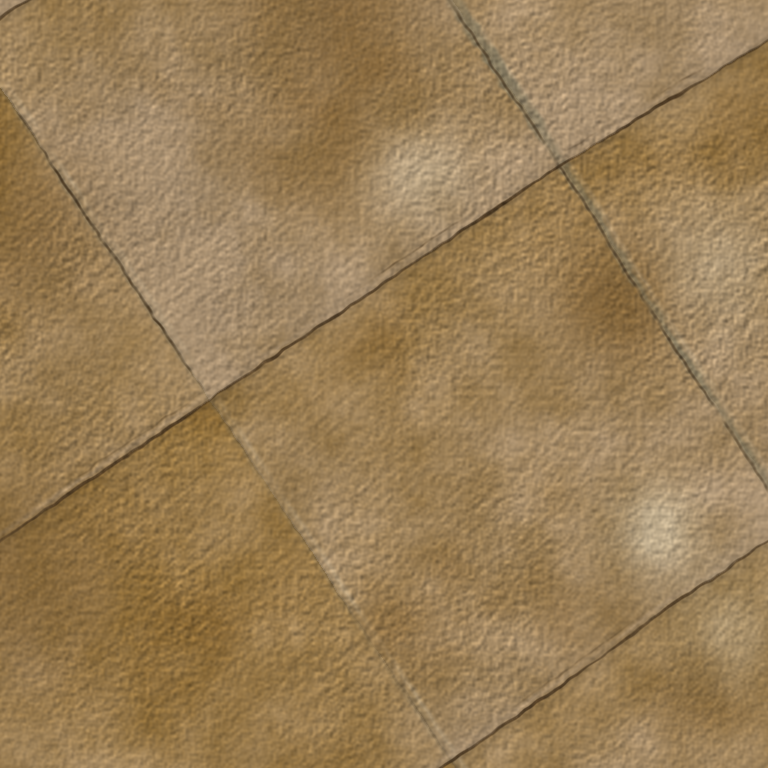
Write a WebGL 1 fragment shader that draws this texture.

```glsl
precision highp float;
uniform vec2 u_resolution;

#define TILE_SIZE vec2(0.5525, 0.565)
#define CORNER vec2(0.273, 0.479)
#define ANGLE 0.59
#define OCHRE vec3(0.575, 0.445, 0.235)
#define BROWN vec3(0.44, 0.32, 0.15)
#define BEIGE vec3(0.65, 0.555, 0.435)
#define PALE vec3(0.74, 0.67, 0.55)
#define GROUT vec3(0.48, 0.45, 0.36)
#define CREVICE vec3(0.27, 0.20, 0.12)
#define JOINT_HALF 0.0018
#define GRAIN_SCALE 150.0
#define GRAIN_DEPTH 0.40

float hash(vec2 p) {
  return fract(sin(dot(p, vec2(127.1, 311.7))) * 43758.5453);
}

float noise(vec2 p) {
  vec2 i = floor(p);
  vec2 f = fract(p);
  f = f * f * (3.0 - 2.0 * f);
  return mix(mix(hash(i), hash(i + vec2(1.0, 0.0)), f.x),
             mix(hash(i + vec2(0.0, 1.0)), hash(i + 1.0), f.x), f.y);
}

float fbm(vec2 p) {
  float sum = 0.0;
  float amplitude = 0.5;
  for (int i = 0; i < 4; i++) {
    sum += amplitude * noise(p);
    p = mat2(1.6, 1.2, -1.2, 1.6) * p + 17.3;
    amplitude *= 0.5;
  }
  return sum / 0.9375;
}

float grain(vec2 p) {
  return 0.65 * noise(p) + 0.35 * noise(p * 1.7 + 5.7);
}

// Soft round patch, 1 at its centre
float stain(vec2 p, vec2 centre, float radius) {
  vec2 d = (p - centre) / radius;
  return exp(-dot(d, d));
}

// Smooth band of given half width around zero
float band(float d, float halfWidth, float blur) {
  return 1.0 - smoothstep(halfWidth - blur, halfWidth + blur, abs(d));
}

vec3 tileColor(vec2 p, vec2 q) {
  vec2 id = floor(q);
  vec2 shifted = p + 9.0 * vec2(hash(id), hash(id + 4.2));
  float cloud = fbm(shifted * 5.0);
  float mottle = fbm(shifted * 16.0 + 3.1);

  // Firing gradient: ochre at the top, beige at the bottom of each tile
  float tone = 0.30 + 0.40 * fract(q.y) + 0.9 * (cloud - 0.5) + 0.7 * (mottle - 0.5);
  tone += mix(-0.16, 0.16, step(0.0, q.x));
  tone += 0.50 * stain(p, vec2(0.18, 0.80), 0.18);
  vec3 color = mix(OCHRE, BEIGE, clamp(tone, 0.0, 1.0));

  // Burnt and bleached patches
  float burnt = 0.75 * stain(p, vec2(0.81, 0.61), 0.08)
              + 0.50 * stain(p, vec2(0.90, 0.10), 0.06)
              + 0.60 * stain(p, vec2(0.43, 0.98), 0.13)
              + 0.50 * stain(p, vec2(0.03, 0.24), 0.14)
              + 0.50 * stain(p, vec2(0.03, 0.70), 0.11);
  float bleached = 0.95 * stain(p, vec2(0.85, 0.31), 0.055)
                 + 0.50 * stain(p, vec2(0.55, 0.77), 0.06)
                 + 0.40 * stain(p, vec2(0.94, 0.65), 0.08)
                 + 0.50 * stain(p, vec2(0.95, 0.18), 0.09);
  burnt += 0.35 * smoothstep(0.55, 0.85, 1.0 - cloud);
  color = mix(color, BROWN, clamp(burnt * (0.4 + mottle), 0.0, 0.8));
  color = mix(color, PALE, clamp(bleached * (0.5 + mottle), 0.0, 0.9));
  return color * (0.91 + 0.18 * mottle);
}

void main() {
  vec2 p = gl_FragCoord.xy / u_resolution;
  float blur = max(0.0014, 0.8 / u_resolution.y);

  // Rotated tile grid, with joints that bend and waver a little
  vec2 d = p - CORNER;
  d.x += 0.03 * max(0.78 - p.y, 0.0) * smoothstep(0.7, 0.9, p.x);
  d.y += 0.07 * max(p.x - 0.73, 0.0) * smoothstep(0.5, 0.8, p.y);
  d += 0.003 * (vec2(noise(p * 11.0), noise(p * 11.0 + 31.0)) - 0.5);
  d += 0.003 * (vec2(noise(p * 70.0), noise(p * 70.0 + 8.0)) - 0.5);
  float c = cos(ANGLE);
  float s = sin(ANGLE);
  vec2 q = vec2(dot(d, vec2(c, s)), dot(d, vec2(s, -c))) / TILE_SIZE;
  vec2 nearest = floor(q + 0.5);
  vec2 edge = (q - nearest) * TILE_SIZE;
  vec3 color = tileColor(p, q);

  // Cross joints: alternately thin cracks and wide crumbling grout
  float wear = noise(p * 22.0 + 2.0);
  float chips = noise(p * 90.0 + 6.0);
  float wide = mod(nearest.x, 2.0);
  float lower = smoothstep(-0.15, 0.15, q.y);
  float groutHalf = mix(0.003, 0.0085 - 0.003 * lower, wide) * (0.6 + 0.8 * chips);
  float groutCover = mix(0.55 - 0.3 * lower, 0.65, wide) * (0.5 + 0.8 * wear);
  color = mix(color, PALE, 0.5 * wear * band(edge.x - 0.009, 0.003, 0.004));
  color = mix(color, GROUT, groutCover * band(edge.x, groutHalf, 0.004));
  float crack = mix(0.85 - 0.65 * lower, 0.6, wide) * smoothstep(0.1, 0.8, 0.6 * wear + 0.5 * chips);
  color = mix(color, CREVICE, crack * band(edge.x + 0.004 * wide, 0.0016, blur));

  // Long joints: broken dark crevice under a worn pale lip
  color *= 1.0 - 0.13 * exp(-abs(edge.y) / 0.009);
  color = mix(color, BEIGE * 1.06, (0.2 + 0.5 * wear) * band(edge.y + 0.007, 0.003, 0.004));
  float split = smoothstep(0.45, 0.8, noise(p * 9.0 + 4.0)) * chips;
  color = mix(color, CREVICE, 0.6 * split * band(edge.y + 0.013, 0.0012, blur));
  float depth = 0.40 + 0.35 * wear + 0.25 * chips;
  color = mix(color, CREVICE, depth * band(edge.y, JOINT_HALF * (0.7 + 0.6 * wear), blur));

  // Pitted surface lit from the upper left
  vec2 g = p * GRAIN_SCALE;
  float relief = grain(g) - grain(g + vec2(-0.40, 0.45));
  float rough = 0.6 + 0.7 * noise(p * 9.0);
  color *= 1.0 + GRAIN_DEPTH * rough * relief;
  color += 0.035 * (noise(p * 260.0) - 0.5);
  gl_FragColor = vec4(clamp(color, 0.0, 1.0), 1.0);
}
```
